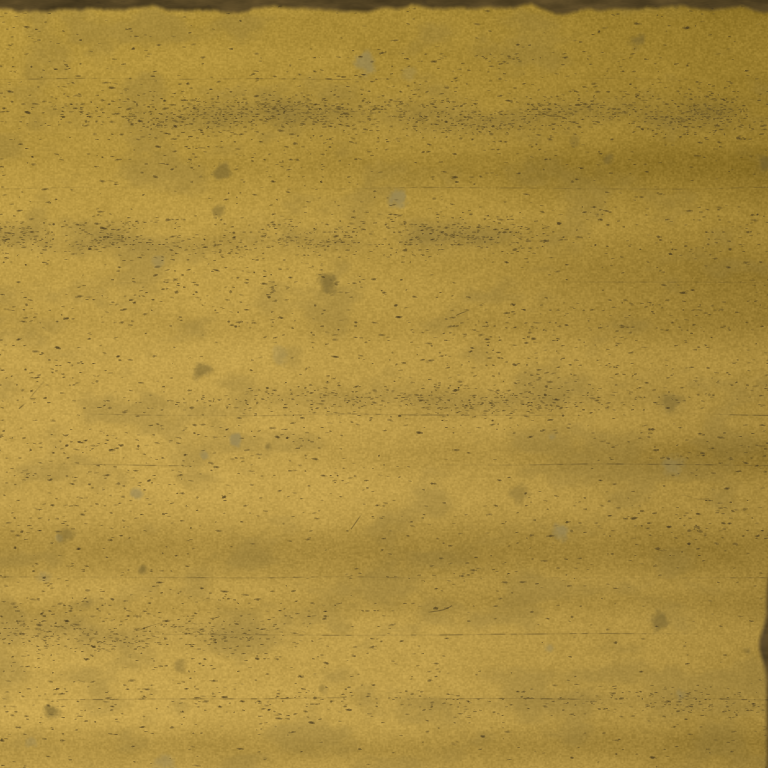
Write a Shadertoy shader that draws this texture.

```glsl
// Aged brushed brass sheet with soft horizontal bands, pits, stains and scratches.

float hash(vec2 p) {
  vec3 q = fract(p.xyx * vec3(0.1031, 0.1030, 0.0973));
  q += dot(q, q.yzx + 33.33);
  return fract((q.x + q.y) * q.z);
}

vec2 hash2(vec2 p) { return vec2(hash(p), hash(p + 57.3)); }

float noise(vec2 p) {
  vec2 i = floor(p), f = fract(p);
  f = f * f * (3.0 - 2.0 * f);
  return mix(mix(hash(i), hash(i + vec2(1, 0)), f.x),
             mix(hash(i + vec2(0, 1)), hash(i + vec2(1, 1)), f.x), f.y);
}

float fbm(vec2 p) {
  float sum = 0.0, amp = 0.53;
  for (int i = 0; i < 4; i++) {
    sum += amp * noise(p);
    p = p * 2.03 + 17.7;
    amp *= 0.5;
  }
  return sum;
}

// Soft horizontal stripe around a height
float band(float y, float centre, float width) {
  float d = (y - centre) / width;
  return exp(-d * d);
}

// Coverage of a shape from its signed distance
float cover(float d, float pixel) { return clamp(0.5 - d / pixel, 0.0, 1.0); }

// Horizontal flecks, at most one per cell, rows shifted at random
float flecks(vec2 p, vec2 cells, vec2 size, float density, float pixel) {
  vec2 g = p * cells;
  g.x += 40.0 * hash(vec2(floor(g.y), cells.x));
  vec2 id = floor(g) + cells;
  vec2 centre = 0.35 + 0.3 * hash2(id + 3.1);
  vec2 radius = size * mix(vec2(0.35, 0.55), vec2(1), hash2(id + 8.4));
  vec2 q = (fract(g) - centre) / cells;
  q.y += q.x * 0.4 * (hash(id + 5.7) - 0.5);
  float d = length(q / radius) - 1.0 + 0.9 * (noise(p * 420.0) - 0.5);
  return step(hash(id), density) * cover(d * radius.y, pixel) * mix(0.3, 1.0, hash(id + 2.9));
}

// Thin rolling lines broken into short, uneven dashes
float rollingLines(vec2 p, float pixel) {
  float heights[8] = float[8](0.898, 0.755, 0.632, 0.46, 0.395, 0.248, 0.174, 0.09);
  float ink = 0.0;
  for (int i = 0; i < 8; i++) {
    float seed = float(i) * 9.7;
    float y = heights[i] + 0.003 * (noise(vec2(p.x * 9.0, seed)) - 0.5);
    float dash = smoothstep(0.4, 0.8, noise(vec2(p.x * 130.0, seed)));
    float reach = smoothstep(0.2, 0.7, noise(vec2(p.x * 6.0, seed + 4.0)));
    float line = cover(abs(p.y - y) - 0.0006, pixel);
    ink = max(ink, line * (0.25 + 0.75 * dash) * reach * mix(0.35, 0.8, hash(vec2(seed, 3))));
  }
  return ink;
}

// Opacity of a ragged smudge
float stain(vec2 p, vec2 centre, float radius) {
  float d = length(p - centre) / radius;
  return 1.0 - smoothstep(0.3, 1.3, d + 1.8 * (fbm(p * 75.0) - 0.5));
}

// Bent hairline scratch
float scratch(vec2 p, vec2 start, float angle, float len, float pixel) {
  vec2 dir = vec2(cos(angle), sin(angle)), q = p - start;
  float along = dot(q, dir);
  float across = dot(q, vec2(-dir.y, dir.x)) + 0.008 * (noise(p * 45.0) - 0.5);
  float d = max(abs(across) - 0.0005, max(-along, along - len));
  return cover(d, pixel) * smoothstep(0.1, 0.7, noise(p * 90.0));
}

// Places where corrosion pits gather
float pitZones(vec2 p) {
  float y = p.y + 0.014 * (noise(vec2(p.x * 5.0, 2)) - 0.5);
  float zones = band(y, 0.85, 0.021) * smoothstep(-0.1, 0.3, p.x);
  zones += band(y, 0.693, 0.02) * smoothstep(0.8, 0.5, p.x);
  zones += 0.8 * band(y, 0.48, 0.016) * band(p.x, 0.57, 0.27);
  zones += 0.7 * band(y, 0.175, 0.02) * smoothstep(0.6, 0.2, p.x);
  zones += 0.5 * band(y, 0.085, 0.014) * smoothstep(0.3, 0.7, p.x);
  return zones * smoothstep(0.1, 0.75, fbm(p * vec2(14, 30)));
}

// Brightness of the metal: 0 is mid gold, +1 light, -1 dark
float metalTone(vec2 p) {
  float y = p.y + 0.03 * (fbm(p * vec2(2.5, 5)) - 0.5);
  float right = smoothstep(0.2, 0.9, p.x);
  float tone = 1.25 - 1.45 * p.x * p.x - 0.95 * smoothstep(0.5, 1.0, p.y);
  tone -= (0.3 + 0.8 * right) * band(y, 0.785, 0.03) + 0.9 * right * band(y, 0.635, 0.05);
  tone -= 0.5 * band(y, 0.575, 0.025) + 0.9 * right * band(y, 0.405, 0.025);
  tone -= 1.15 * band(y, 0.285, 0.04) + 0.7 * band(y, 0.215, 0.018) + 0.9 * band(y, 0.025, 0.025);
  return tone + 0.8 * fbm(p * vec2(2, 16)) + 0.5 * fbm(p * vec2(14, 22)) - 0.65;
}

void mainImage(out vec4 fragColor, in vec2 fragCoord) {
  vec2 uv = fragCoord / iResolution.xy;
  float pixel = 1.3 / iResolution.y;
  vec3 gold = vec3(0.67, 0.55, 0.25), goldStep = vec3(0.08, 0.07, 0.048);
  vec3 patina = vec3(0.53, 0.45, 0.23), greySpot = vec3(0.57, 0.52, 0.36);
  vec3 pitColor = vec3(0.27, 0.22, 0.12), rimColor = vec3(0.29, 0.235, 0.135);

  // Metal with fine grain and dull patches
  float pits = pitZones(uv);
  float grain = noise(uv * vec2(300, 510)) + noise(uv * vec2(470, 390) + 9.0) - 1.0;
  vec3 color = gold + goldStep * (metalTone(uv) + 0.7 * grain);
  color.b -= 0.03 * smoothstep(0.4, 1.0, uv.y);
  color = mix(color, patina, 0.28 * smoothstep(0.48, 0.75, fbm(uv * vec2(16, 26) + 31.0)));
  color = mix(color, patina * 0.85, 0.35 * min(pits, 1.0));

  // Stains, some with a scratch
  for (int i = 0; i < 36; i++) {
    vec2 key = vec2(i, 4);
    vec3 tint = hash(key + 21.0) > 0.7 ? greySpot : patina * 0.8;
    float smudge = stain(uv, hash2(key), mix(0.005, 0.014, hash(key + 11.0)));
    color = mix(color, tint, smudge * mix(0.25, 0.6, hash(key + 6.0)));
    if (i % 4 == 0) {
      float angle = mix(-0.5, 1.1, hash(key + 5.0)), len = mix(0.02, 0.06, hash(key + 9.0));
      color = mix(color, pitColor, 0.6 * scratch(uv, hash2(key + 71.0), angle, len, pixel));
    }
  }

  // Pits from coarse to fine, and rolling lines
  float scatter = 0.012 + 0.07 * smoothstep(0.4, 0.75, fbm(uv * vec2(3, 24) + 5.0));
  float ink = rollingLines(uv, pixel);
  for (int i = 0; i < 3; i++) {
    float k = float(i), scale = 1.0 + 0.7 * k;
    float density = scatter * (1.0 - 0.25 * k) + (0.13 + 0.14 * k) * pits;
    ink = max(ink, flecks(uv, vec2(85, 180) * scale, vec2(0.0037, 0.0015) / sqrt(scale * scale * 0.7 + 0.3), density, pixel));
  }
  color = mix(color, pitColor, 0.8 * ink);

  // Worn rims along the top and lower right
  float topRim = 0.997 - uv.y - 0.018 * fbm(vec2(uv.x * 26.0, 3));
  float sideRim = 0.999 - uv.x - 0.01 * band(uv.y, 0.16, 0.025) + 0.02 * smoothstep(0.22, 0.36, uv.y);
  float rim = smoothstep(0.005, -0.004, min(topRim, sideRim));
  color = mix(color, rimColor * (0.65 + 0.7 * fbm(uv * vec2(30, 90))), 0.9 * rim);
  fragColor = vec4(color, 1.0);
}
```
